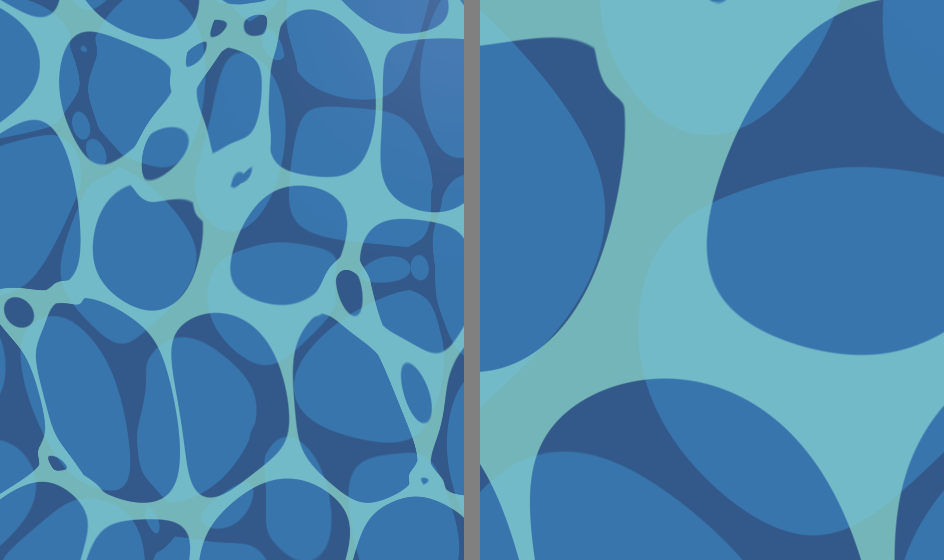
Left, the full canvas; right, a detail of the centre.
Give the GLSL for this texture, as a WebGL 1 fragment shader.

```glsl
precision highp float;
// Two overlapping webs of rounded cells, like sunlit ripples on pool water.

uniform vec2 u_resolution;

#define SCALE 4.0         // cells per canvas height
#define STRETCH vec2(1.1, 0.88)
#define JITTER 0.62       // irregularity of the cell centres
#define ROUNDNESS 3.7     // lower values give rounder cells
#define LIGHT_WIDTH 0.02  // strand width of the upper web
#define DARK_WIDTH 0.03   // strand width of the lower web
#define HOLE_SIZE 0.17    // small openings where strands meet
#define WARP 0.09         // waviness of the strands

const vec3 WATER = vec3(0.22, 0.46, 0.68);
const vec3 NAVY  = vec3(0.20, 0.35, 0.54);
const vec3 AQUA  = vec3(0.45, 0.73, 0.79);
const vec3 SAGE  = vec3(0.45, 0.71, 0.72);
const vec3 HAZE  = vec3(0.42, 0.52, 0.74);

vec2 hash2(vec2 p) {
    vec2 h = vec2(dot(p, vec2(127.1, 311.7)), dot(p, vec2(269.5, 183.3)));
    return fract(sin(h) * 43758.55);
}

// Layered sines bend the straight cell borders.
vec2 wave(vec2 p) {
    return sin(p.yx * 2.7 + vec2(0.4, 2.1))
         + 0.5 * sin(p * 4.3 + p.yx * 1.9 + vec2(1.7, 0.6));
}

// Coverage of a web around softly blended cells; blur is in cell units.
float web(vec2 p, float width, float seed, float blur) {
    p += seed;
    p += WARP * wave(p);
    vec2 base = floor(p);
    vec3 nearest = vec3(9.0);
    float total = 0.0;
    for (int j = -2; j <= 2; j++) {
        for (int i = -2; i <= 2; i++) {
            vec2 id = base + vec2(float(i), float(j));
            vec2 centre = id + 0.5 + JITTER * (hash2(id) - 0.5);
            centre.x += 0.5 * mod(id.y, 2.0) - 0.25;
            vec2 away = p - centre;
            float d = dot(away, away);
            total += exp(-ROUNDNESS * d);
            if (d < nearest.x) nearest = vec3(d, nearest.xy);
            else if (d < nearest.y) nearest = vec3(nearest.x, d, nearest.y);
            else nearest.z = min(nearest.z, d);
        }
    }

    // Smooth depth inside the nearest cell, growing away from its border.
    float own = exp(-ROUNDNESS * nearest.x);
    float depth = -log(max(total / own - 1.0, 0.0001)) / ROUNDNESS;

    // Some junctions swell and open into a small rounded hole.
    float spread = length(nearest - dot(nearest, vec3(1.0 / 3.0)));
    float gate = sin(p.x * 2.3 + 0.8 * sin(p.y)) * sin(p.y * 1.9 + 1.3);
    gate = smoothstep(0.3, 0.5, gate);
    float swell = 0.34 * gate * exp(-12.0 * spread * spread);
    float strand = 1.0 - smoothstep(-blur, blur, depth - width - swell);
    float radius = mix(-0.06, HOLE_SIZE, gate);
    float hole = 1.0 - smoothstep(-blur, blur, spread - radius);
    return strand * (1.0 - hole);
}

void main() {
    vec2 uv = gl_FragCoord.xy / u_resolution.y;
    vec2 p = uv * SCALE * STRETCH;
    float blur = 1.5 * SCALE / u_resolution.y;

    // The lower web is turned so that the two never line up.
    vec2 turned = mat2(0.94, 0.34, -0.34, 0.94) * p;
    float dark = web(turned, DARK_WIDTH, 17.3, blur);
    float light = web(p, LIGHT_WIDTH, 5.6, blur);

    vec3 below = mix(WATER, NAVY, dark);
    vec3 above = mix(AQUA, SAGE, dark);

    // A faint glow rests on the upper right corner.
    vec2 corner = (gl_FragCoord.xy - u_resolution) / u_resolution.y;
    float glow = 0.35 * exp(-18.0 * dot(corner, corner));
    below = mix(below, HAZE, glow);

    gl_FragColor = vec4(mix(below, above, light), 1.0);
}
```
